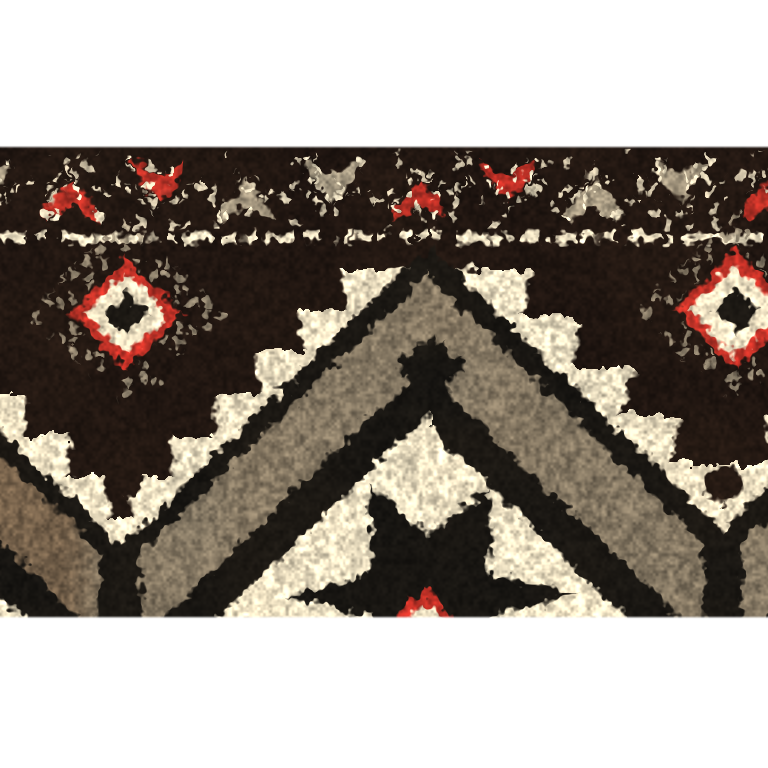
Reproduce this pattern procedurally as a WebGL 1 fragment shader.

```glsl
precision highp float;
// A knotted wool rug strip on white: a grey chevron with stepped cream teeth,
// red diamonds, a star and a border of small motifs. Signed distances are
// layered in percent of the canvas (y down), then warped and grained by noise.
uniform vec2 u_resolution;

const vec3 CREAM = vec3(0.94, 0.89, 0.77);
const vec3 GREY = vec3(0.51, 0.46, 0.38);
const vec3 RED = vec3(0.75, 0.19, 0.15);
const vec3 BLACK = vec3(0.095, 0.085, 0.07);
const vec3 BROWN = vec3(0.125, 0.085, 0.065);

float hash(vec2 p) {
  p = fract(p * vec2(0.1031, 0.1173));
  p += dot(p, p.yx + 33.33);
  return fract((p.x + p.y) * p.x * 7.3);
}

float noise(vec2 p) {
  vec2 i = floor(p), f = fract(p);
  f = f * f * (3.0 - 2.0 * f);
  return mix(mix(hash(i), hash(i + vec2(1, 0)), f.x),
             mix(hash(i + vec2(0, 1)), hash(i + vec2(1, 1)), f.x), f.y);
}

float fill(float d) { return smoothstep(0.25, -0.25, d); }
float diamond(vec2 p, float r) { return (abs(p.x) + abs(p.y) - r) * 0.707; }
float box(vec2 p, vec2 b) { p = abs(p) - b; return max(p.x, p.y); }

// Ragged tufts scattered over a jittered grid
float tufts(vec2 p, float size, float density) {
  vec2 cell = floor(p / size), f = fract(p / size) - 0.5;
  f -= 0.3 * (vec2(hash(cell + 7.0), hash(cell + 19.0)) - 0.5);
  return smoothstep(0.46, 0.24, length(f * vec2(1.2, 0.9))) * step(hash(cell + 41.0), density);
}

// Red and cream medallion in a halo of loose tufts
vec3 medallion(vec3 col, vec2 q, float r) {
  float halo = fill(diamond(q, 12.8)) * (1.0 - fill(diamond(q, r + 0.7)));
  col = mix(col, mix(GREY, CREAM, 0.25), halo * tufts(q + 50.0, 1.7, 0.58) * 0.85);
  col = mix(col, RED, fill(diamond(q, r)));
  col = mix(col, CREAM, fill(diamond(q, r - 1.9)));
  return mix(col, BLACK, fill(diamond(q, 2.9)));
}

// Border: alternating arrowheads and hearts, dotted sprays and a stitched line
vec3 border(vec3 col, vec2 p) {
  float k = floor((p.x - 9.4) / 11.33 + 0.5);
  float odd = mod(k, 2.0);
  vec2 q = vec2(p.x - 9.4 - 11.33 * k, p.y - mix(26.0, 23.6, odd));
  q.y *= 1.0 - 2.0 * odd;
  float inBand = fill(box(p - vec2(50.0, 24.8), vec2(60.0, 4.8)));
  float spray = abs(abs(q.x) * 0.75 - q.y - 4.0) - 0.55;
  col = mix(col, CREAM, inBand * fill(spray) * tufts(p, 1.35, 0.6) * 0.85);
  col = mix(col, CREAM, inBand * tufts(p + 90.0, 1.6, 0.13) * 0.8);
  float head = max(abs(q.x) * 0.75 - q.y * 0.65 - 1.7, q.y - 0.8 - abs(q.x) * 0.6);
  head = max(head, abs(q.x) - 3.3);
  vec3 dye = mod(k, 4.0) < 1.5 ? RED : mix(GREY, CREAM, 0.35);
  col = mix(col, dye, inBand * fill(head) * 0.95);
  col = mix(col, CREAM, inBand * fill(head - 0.7) * tufts(p + 23.0, 1.3, 0.3));
  float stitch = fill(abs(p.y - 30.9) - 0.55);
  return mix(col, CREAM, stitch * smoothstep(0.3, 0.5, noise(vec2(p.x * 1.15, 3.0))));
}

vec3 rug(vec2 p) {
  float right = step(55.9, p.x);
  float halfSpan = mix(40.2, 38.2, right);
  float dx = halfSpan - abs(halfSpan - abs(p.x - 55.9));
  float v = p.y - 0.97 * dx;
  float valley = halfSpan - dx;

  vec3 col = border(BROWN, p);
  col = medallion(col, p - vec2(16.5, 40.8), 7.2);
  col = medallion(col, p - vec2(95.7, 40.4), 7.9);

  // Stepped cream teeth along the outer edge
  float inner = (p.y - 32.1) / 0.97;
  float f = fract((p.y - 34.9) / mix(5.4, 6.3, right));
  float reach = mix(2.5, mix(8.5, 10.8, right), (1.0 - f) * smoothstep(0.0, 0.08, f));
  float teeth = max(max(inner - dx, dx - inner - reach) * 0.7, 34.9 - p.y);
  teeth = max(teeth, -length(vec2(valley, p.y - 63.0)) + 2.3);
  col = mix(col, BLACK, fill((32.1 - v) * 0.7));
  col = mix(col, CREAM, fill(teeth));

  // Grey chevron, broken at the valleys and notched at the peak
  float band = max(mix(35.5, 36.2, right) - v, v - mix(46.8, 48.8, right)) * 0.7;
  band = max(band, 2.6 - valley);
  vec2 n = p - vec2(56.2, 47.6);
  float notch = min(box(n, vec2(4.0, 1.3)), box(n - vec2(0.0, 1.0), vec2(2.0, 4.0)));
  notch = min(notch, diamond(n, 3.9));
  vec3 wool = mix(GREY, vec3(0.43, 0.34, 0.25), smoothstep(15.0, 8.0, p.x) * 0.7);
  col = mix(col, wool, fill(max(band, -notch)));

  // Cream peak holding a dark star
  col = mix(col, CREAM, fill((mix(53.8, 55.6, right) - v) * 0.7));
  vec2 s = vec2(abs(p.x - 56.0), p.y);
  float body = max(s.x - 7.7, (69.3 - 0.75 * s.x - s.y) * 0.8);
  float arms = abs(s.y - 77.6) - (18.6 - s.x) * 0.26;
  col = mix(col, BLACK, fill(min(body, arms)));
  col = mix(col, RED, fill(diamond(p - vec2(55.3, 81.6), 5.1)));
  return mix(col, CREAM, fill(diamond(p - vec2(55.3, 81.6), 3.2)));
}

void main() {
  vec2 uv = gl_FragCoord.xy / u_resolution;
  vec2 p = vec2(uv.x, 1.0 - uv.y) * 100.0;
  // Uneven knots bend every outline
  vec2 wobble = vec2(noise(p * 0.9), noise(p * 0.9 + 37.0)) - 0.5;
  wobble += 0.6 * (vec2(noise(p * 2.0 + 11.0), noise(p * 2.0 + 71.0)) - 0.5);
  vec3 col = rug(p + wobble * 1.25);
  // Wool grain, with a warm broad shading
  float grain = 0.6 * noise(p * vec2(1.5, 1.3) + 5.0) + 0.4 * noise(p * 2.7 + 60.0);
  col *= 0.66 + 0.68 * grain;
  col += vec3(0.035, 0.025, 0.015) * (noise(p * 0.12) - 0.3);
  // White margins above and below
  float strip = abs(p.y - 49.75) - 30.6;
  gl_FragColor = vec4(mix(vec3(1.0), col, fill(strip)), 1.0);
}
```
